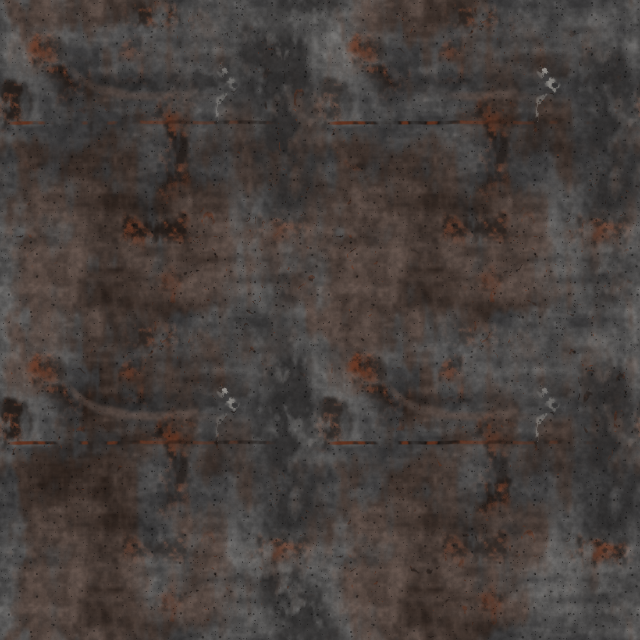
This texture is drawn by a Shadertoy shader. Its source:

```glsl
// Worn steel sheet with brown stains, rust blooms, soot and a rusted seam.
// A plate layout repeats on a square grid; wrapped value noise roughens it,
// and a hash per copy plus canvas-wide noise makes every repeat age differently.

#define REPEATS 2.0
#define WEAR 0.6
#define GRAIN 0.42
#define SEAM_Y 0.383
#define STEEL_DARK vec3(0.225, 0.222, 0.225)
#define STEEL_LIGHT vec3(0.405, 0.400, 0.395)
#define BROWN_DARK vec3(0.165, 0.125, 0.105)
#define BROWN_LIGHT vec3(0.345, 0.290, 0.265)
#define RUST vec3(0.36, 0.185, 0.115)
#define SOOT vec3(0.165, 0.160, 0.160)
#define CHALK vec3(0.58, 0.57, 0.55)

float hash(vec2 p) {
    uvec2 v = uvec2(p) * 1664525u + 1013904223u;
    v.x += v.y * 1664525u;
    v ^= v >> 16u;
    v.y += v.x * 22695477u;
    v.x += v.y * 1664525u;
    v ^= v >> 16u;
    return float((v.x ^ v.y) & 65535u) / 65535.0;
}

// Value noise that wraps after one unit of p
float noise(vec2 p, vec2 freq, float seed) {
    vec2 i = floor(p * freq), f = fract(p * freq);
    f = f * f * (3.0 - 2.0 * f);
    vec2 a = mod(i, freq) + seed * 577.0, b = mod(i + 1.0, freq) + seed * 577.0;
    return mix(mix(hash(a), hash(vec2(b.x, a.y)), f.x),
               mix(hash(vec2(a.x, b.y)), hash(b), f.x), f.y);
}

float fbm(vec2 p, vec2 freq, float seed) {
    float sum = 0.0, amp = 0.53;
    for (int i = 0; i < 4; i++) {
        sum += amp * noise(p, freq, seed + float(i));
        freq *= 2.0;
        amp *= 0.5;
    }
    return sum;
}

// Offset to the nearest copy of a point of the plate
vec2 local(vec2 u, vec2 centre) { return fract(u - centre + 0.5) - 0.5; }

// Soft box, weakened by a different amount in each copy
float stain(vec2 u, vec2 centre, vec2 size, float soft) {
    vec2 copy = mod(floor(u - centre + 0.5), REPEATS);
    float age = mix(1.0 - WEAR, 1.0, hash(copy + floor(centre * 97.0) * 5.0));
    float d = length(max(abs(local(u, centre)) - size, 0.0));
    return age * (1.0 - smoothstep(0.0, soft, d));
}

// Sparse dots, one at most in each square of an n by n grid
float specks(vec2 u, float n, float chance) {
    vec2 g = mod(floor(u * n), n) + n * 31.0;
    vec2 centre = 0.35 + 0.3 * vec2(hash(g + 7.0), hash(g + 19.0));
    float r = mix(0.1, 0.32, hash(g + 41.0));
    float dot_ = 1.0 - smoothstep(r * 0.3, r, length(fract(u * n) - centre));
    return step(1.0 - chance, hash(g)) * dot_;
}

void mainImage(out vec4 fragColor, in vec2 fragCoord) {
    vec2 uv = fragCoord / iResolution.xy;
    uv.y = 1.0 - uv.y;                       // plate is laid out from the top
    vec2 u = uv * REPEATS;
    float px = REPEATS / iResolution.y;

    // Noise layers: shared by the repeats, then canvas-wide
    float cloud = fbm(u, vec2(4.0), 1.0), mottle = fbm(u, vec2(14.0, 11.0), 9.0);
    float runs = fbm(u, vec2(36.0, 6.0), 17.0), smears = fbm(u, vec2(6.0, 32.0), 25.0);
    float rough = fbm(u, vec2(26.0, 18.0), 33.0), grain = fbm(u, vec2(64.0), 41.0);
    float drift = fbm(uv, vec2(5.0), 49.0), drift2 = fbm(uv, vec2(6.0), 57.0);
    vec2 w = u + 0.09 * (vec2(mottle, rough) - 0.5) + 0.05 * (vec2(cloud, drift) - 0.5);

    // Steel and the broad brown stains
    float tone = 0.5 + 1.3 * (cloud - 0.5) + 0.9 * (mottle - 0.5) + 0.8 * (smears - 0.5)
               + 0.6 * (runs - 0.5) + 0.8 * (drift - 0.5);
    tone += 0.28 * stain(w, vec2(0.50, 0.15), vec2(0.16, 0.07), 0.14)
          + 0.16 * stain(w, vec2(0.08, 0.20), vec2(0.06, 0.12), 0.12);
    float brown = 0.9 * stain(w, vec2(0.24, 0.78), vec2(0.12, 0.27), 0.12)
                + 0.45 * stain(w, vec2(0.48, 0.78), vec2(0.14, 0.13), 0.15)
                + 0.4 * stain(w, vec2(0.30, 0.22), vec2(0.02, 0.08), 0.06);
    brown += 1.6 * (drift2 - 0.5) + 1.2 * (mottle - 0.5) + 0.9 * (runs - 0.5) + 0.18;
    brown = smoothstep(0.0, 0.75, brown);
    tone = clamp(tone, 0.0, 1.0);
    vec3 col = mix(mix(STEEL_DARK, STEEL_LIGHT, tone), mix(BROWN_DARK, BROWN_LIGHT, tone), brown);

    // Soot patches and the dirty edge of the pale panel
    float soot = stain(w, vec2(0.90, 0.42), vec2(0.025, 0.21), 0.10)
               + stain(w, vec2(0.91, 0.87), vec2(0.03, 0.05), 0.09)
               + 0.7 * stain(w, vec2(0.77, 0.50), vec2(0.015, 0.02), 0.05)
               + 0.8 * stain(w, vec2(0.48, 0.265), vec2(0.18, 0.008), 0.035);
    soot += 0.8 * smoothstep(0.58, 0.75, drift);
    col = mix(col, SOOT, clamp(soot * smoothstep(0.2, 0.65, rough), 0.0, 0.85));

    // Pale curved scrape below the panel
    vec2 s = local(u, vec2(0.45, 0.25));
    float curve = 0.05 - 0.13 * exp(-max(s.x + 0.25, 0.0) / 0.06);
    float scrape = 1.0 - smoothstep(0.004, 0.022, abs(s.y - curve + 0.02 * (mottle - 0.5)));
    scrape *= smoothstep(-0.25, -0.21, s.x) * (1.0 - smoothstep(0.1, 0.26, s.x));
    col = mix(col, BROWN_LIGHT, scrape * smoothstep(0.25, 0.6, drift2) * 0.75);

    // Rust blooms and drips: centre, half size
    vec4 blooms[11] = vec4[11](
        vec4(0.53, 0.35, 0.03, 0.015), vec4(0.535, 0.45, 0.006, 0.09), vec4(0.53, 0.56, 0.025, 0.02),
        vec4(0.03, 0.32, 0.015, 0.05), vec4(0.20, 0.25, 0.03, 0.02), vec4(0.49, 0.715, 0.08, 0.015),
        vec4(0.89, 0.72, 0.06, 0.01), vec4(0.50, 0.055, 0.09, 0.006), vec4(0.41, 0.20, 0.012, 0.035),
        vec4(0.55, 0.87, 0.01, 0.025), vec4(0.14, 0.16, 0.015, 0.01));
    float rust = 0.0;
    for (int i = 0; i < 11; i++)
        rust = max(rust, stain(w, blooms[i].xy, blooms[i].zw, 0.045));
    rust *= smoothstep(0.32, 0.60, 0.6 * rough + 0.4 * runs);
    for (float n = 14.0; n < 60.0; n *= 2.0)
        rust = max(rust, 0.65 * specks(w, n, 0.07) * smoothstep(0.35, 0.6, drift2));
    vec3 rustCol = mix(BROWN_DARK * 0.75, RUST, smoothstep(0.38, 0.62, 0.5 * grain + 0.5 * mottle));
    col = mix(col, rustCol, 0.9 * rust);

    // Rusted seam, strongest at its left end
    vec2 m = local(u, vec2(0.44, SEAM_Y));
    float seam = 1.0 - smoothstep(0.002, 0.005 + px, abs(m.y + 0.008 * (mottle - 0.5)));
    seam *= (1.0 - smoothstep(0.38, 0.43, abs(m.x))) * mix(1.0, 0.5, smoothstep(-0.1, 0.1, m.x));
    seam *= smoothstep(0.3, 0.55, 0.5 * rough + 0.5 * drift);
    col = mix(col, mix(BROWN_DARK * 0.6, RUST, smoothstep(0.45, 0.65, rough)), seam);

    // Chalk flecks, pits and fine grain
    float chalk = stain(w, vec2(0.69, 0.235), vec2(0.006, 0.014), 0.02)
                + 0.5 * stain(w, vec2(0.675, 0.34), vec2(0.004, 0.06), 0.012);
    col = mix(col, CHALK, clamp(chalk * smoothstep(0.42, 0.62, grain), 0.0, 0.8));
    col *= 1.0 - 0.4 * specks(u, 56.0, 0.12) - 0.3 * specks(u, 90.0, 0.1);
    col *= 1.0 + GRAIN * (grain - 0.5) + 0.3 * (rough - 0.5);
    fragColor = vec4(col, 1.0);
}
```
